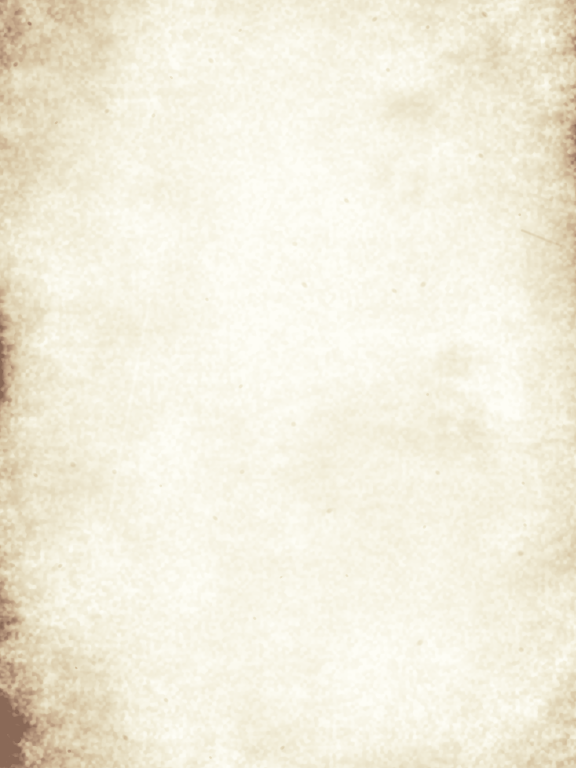
Reproduce this texture procedurally as a Shadertoy shader.

```glsl
// Aged parchment: a pale cream sheet browned along its edges and corners.
// An "age" value is summed from edge falloffs, stains, smooth cellular noise,
// grain, specks and scratches, then mapped through a cream-to-brown ramp.

#define BASE_AGE 0.035
#define EDGE_AGE 1.0
#define MOTTLE 1.1
#define CLOUD_SCALE 7.0
#define GRAIN_SCALE 210.0
#define GRAIN_AGE 0.10
#define SPECK_SCALE 17.0
#define SPECK_AGE 0.38

vec3 hash3(vec2 cell) {
    vec3 q = fract(vec3(cell.xyx) * vec3(0.1031, 0.1030, 0.0973));
    q += dot(q, q.yzx + 33.33);
    return fract((q.xxy + q.yzz) * q.zyx);
}

// Smooth cellular noise: nearby cell values blended by distance.
float cellNoise(vec2 p) {
    vec2 cell = floor(p), f = p - cell;
    float total = 0.0, weights = 0.0;
    for (int j = -1; j <= 1; j++)
    for (int i = -1; i <= 1; i++) {
        vec2 o = vec2(i, j);
        vec3 h = hash3(cell + o + 71.0);
        vec2 d = o + 0.2 + 0.6 * h.xy - f;
        float w = exp(-5.0 * dot(d, d));
        total += w * h.z;
        weights += w;
    }
    return total / weights;
}

float clouds(vec2 p) {
    float sum = 0.0, amp = 0.42;
    for (int i = 0; i < 5; i++) {
        sum += amp * cellNoise(p);
        p = mat2(0.8, 0.6, -0.6, 0.8) * p * 2.3 + 13.7;
        amp *= 0.68;
    }
    return sum / 1.12;
}

float bump(float x, float centre, float width) {
    float d = (x - centre) / width;
    return exp(-d * d);
}

float blot(vec2 uv, vec2 centre, vec2 radius) {
    vec2 d = (uv - centre) / radius;
    return exp(-dot(d, d));
}

float scratch(vec2 p, vec2 a, vec2 b, float width) {
    vec2 ab = b - a;
    float t = clamp(dot(p - a, ab) / dot(ab, ab), 0.0, 1.0);
    return smoothstep(width, 0.0, length(p - a - ab * t)) * (1.0 - 0.5 * t);
}

// Sparse irregular dots, one candidate per cell.
float specks(vec2 p) {
    vec2 cell = floor(p);
    vec3 h = hash3(cell + 19.0);
    vec2 d = p - cell - 0.2 - 0.6 * h.xy;
    d.x += d.y * (h.x - 0.5);
    float radius = 0.04 + 0.06 * h.y;
    return step(0.80, h.z) * smoothstep(radius, 0.25 * radius, length(d));
}

float edgeAge(vec2 uv) {
    float left = uv.x, right = 1.0 - uv.x, low = uv.y, high = 1.0 - uv.y;
    float age = 0.25 * exp(-left / 0.13) + 0.22 * exp(-right / 0.11);
    age += 0.13 * exp(-low / 0.07) + 0.12 * exp(-high / 0.06);
    // Narrow burnt bands
    float burn = 0.08 + 0.48 * bump(low, 0.51, 0.09) + 0.42 * bump(low, 0.16, 0.19);
    age += burn * exp(-left / 0.035);
    age += (0.08 + 0.26 * bump(low, 0.84, 0.18)) * exp(-right / 0.035);
    // Corners
    age += 0.34 * blot(uv, vec2(0.0), vec2(0.24, 0.20));
    age += 0.20 * blot(uv, vec2(0.0, 1.0), vec2(0.25, 0.18));
    age += 0.20 * blot(uv, vec2(1.0, 0.98), vec2(0.28, 0.20));
    age += 0.16 * blot(uv, vec2(1.0, 0.0), vec2(0.25, 0.10));
    return age;
}

float stainAge(vec2 uv) {
    float age = 0.20 * blot(uv, vec2(0.83, 0.92), vec2(0.06, 0.025));
    age += 0.15 * blot(uv, vec2(0.70, 0.86), vec2(0.05, 0.022));
    age += 0.12 * blot(uv, vec2(0.71, 0.76), vec2(0.05, 0.03));
    age += 0.17 * blot(uv, vec2(0.80, 0.53), vec2(0.04, 0.022));
    age += 0.15 * blot(uv, vec2(0.81, 0.44), vec2(0.05, 0.035));
    age += 0.09 * blot(uv, vec2(0.72, 0.48), vec2(0.15, 0.05));
    age += 0.09 * blot(uv, vec2(0.19, 0.57), vec2(0.09, 0.05));
    return age + 0.05 * blot(uv, vec2(0.55, 0.38), vec2(0.40, 0.12));
}

vec3 paperRamp(float age) {
    vec3 ramp[7] = vec3[7](
        vec3(0.995, 0.992, 0.960), vec3(0.95, 0.93, 0.85), vec3(0.90, 0.86, 0.75),
        vec3(0.85, 0.78, 0.65), vec3(0.78, 0.67, 0.55), vec3(0.66, 0.53, 0.44),
        vec3(0.54, 0.41, 0.34));
    vec3 colour = ramp[0];
    for (int i = 1; i < 7; i++)
        colour = mix(colour, ramp[i], clamp(age * 5.0 - float(i - 1), 0.0, 1.0));
    return colour;
}

void mainImage(out vec4 fragColor, in vec2 fragCoord) {
    vec2 uv = fragCoord / iResolution.xy;
    vec2 p = fragCoord / iResolution.y;
    // Cloudy mottling, horizontal fibres and fine grain
    float cloud = clouds(p * CLOUD_SCALE) - 0.5;
    float fibre = cellNoise(p * vec2(35.0, 110.0)) - 0.5;
    float grain = cellNoise(p * GRAIN_SCALE) - 0.5;
    float texture1 = max(0.0, 1.0 + MOTTLE * (2.2 * cloud + 0.3 * fibre));
    float edge = EDGE_AGE * edgeAge(uv);
    float age = BASE_AGE + (edge + stainAge(uv)) * texture1;
    age += 0.12 * cloud + 0.03 * fibre;
    age += grain * (GRAIN_AGE + 0.45 * min(edge, 0.6));
    // Specks and worn scratches
    age += SPECK_AGE * specks(p * SPECK_SCALE) * (0.5 + edge);
    age += 0.22 * scratch(p, vec2(0.68, 0.70), vec2(0.73, 0.68), 0.003);
    age -= 0.06 * scratch(p, vec2(0.195, 0.61), vec2(0.14, 0.32), 0.004);
    fragColor = vec4(paperRamp(max(age, 0.0)), 1.0);
}
```
